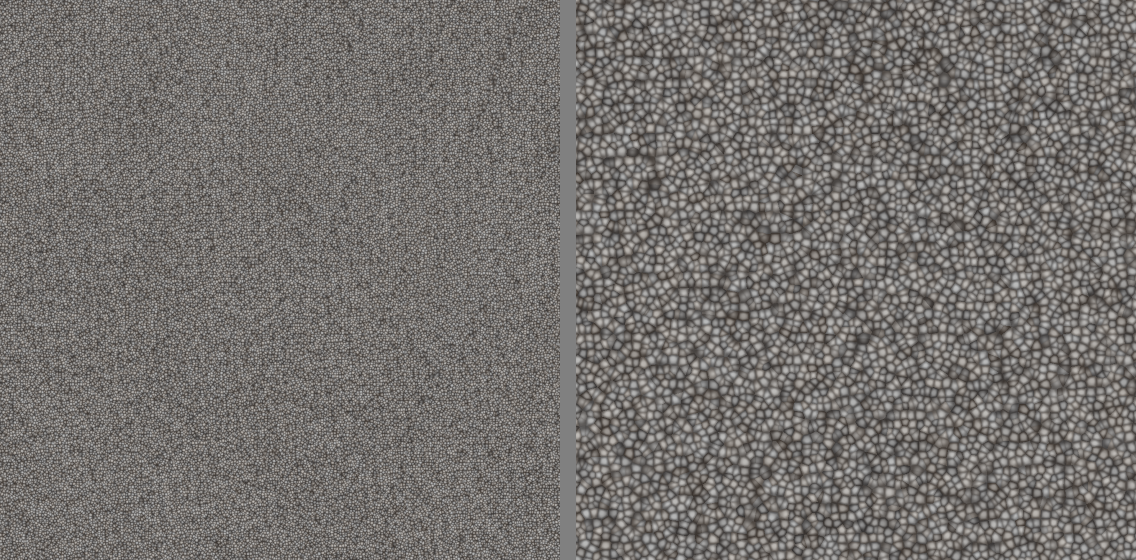
Left, the full canvas; right, a detail of the centre.
Write a WebGL 1 fragment shader that draws this texture.

```glsl
precision highp float;
// Fine grey granular surface: tiny rounded grains with soft dark gaps between.
// Jittered cells give each grain a tone and tint; distance from its centre and
// from its neighbour shades it as a soft bump. Faint broad noise mottles it all.
uniform vec2 u_resolution;

#define GRAINS 218.0       // grains across the canvas
#define JITTER 1.0         // irregularity of grain centres
#define RIM_WIDTH 0.68     // softness of the dark rim, in cells
#define GRAIN_RADIUS 0.76  // reach of the round shading, in cells
#define BUMP_CONTRAST 1.05 // brightness from gap to grain centre
#define TONE_SPREAD 0.46   // brightness variation between grains
#define TINT 0.022         // warm to cool variation between grains
#define MOTTLE 0.05        // strength of the broad mottling
#define MOTTLE_SCALE 14.0  // mottles across the canvas
#define MID_TONE 0.49      // average position between the two colours
#define DARK_GREY vec3(0.280, 0.262, 0.250)
#define LIGHT_GREY vec3(0.630, 0.621, 0.611)

float hash(vec2 p) {
  return fract(sin(dot(p, vec2(127.1, 311.7))) * 43758.5453);
}

float valueNoise(vec2 p) {
  vec2 cell = floor(p);
  vec2 f = fract(p);
  f = f * f * (3.0 - 2.0 * f);
  float low = mix(hash(cell), hash(cell + vec2(1.0, 0.0)), f.x);
  float high = mix(hash(cell + vec2(0.0, 1.0)), hash(cell + vec2(1.0, 1.0)), f.x);
  return mix(low, high, f.y);
}

// Colour of the grain surface at a point in canvas units
vec3 grainColour(vec2 uv) {
  vec2 p = uv * GRAINS;
  vec2 cell = floor(p);
  vec2 nearestId = cell;
  float nearest = 8.0;
  float second = 8.0;
  for (int y = -1; y <= 1; y++) {
    for (int x = -1; x <= 1; x++) {
      vec2 id = cell + vec2(float(x), float(y));
      vec2 offset = vec2(hash(id), hash(id + 57.3)) - 0.5;
      float d = distance(p, id + 0.5 + JITTER * offset);
      if (d < nearest) {
        second = nearest;
        nearest = d;
        nearestId = id;
      } else {
        second = min(second, d);
      }
    }
  }
  // Rounded bump: half from the gap to the neighbour, half from the centre
  float rim = smoothstep(0.0, RIM_WIDTH, second - nearest);
  float dome = 1.0 - smoothstep(0.1, GRAIN_RADIUS, nearest);
  float bump = 0.5 * (rim + dome);
  float averageBump = 0.43;

  float tone = hash(nearestId + 19.7) - 0.5;
  float warmth = hash(nearestId + 83.1) - 0.5;
  float mottle = valueNoise(uv * MOTTLE_SCALE) - 0.5;
  float light = MID_TONE + BUMP_CONTRAST * (bump - averageBump)
              + TONE_SPREAD * tone + MOTTLE * mottle;
  return mix(DARK_GREY, LIGHT_GREY, light) + TINT * warmth * vec3(1.0, 0.0, -1.0);
}

void main() {
  // Average four samples per pixel to smooth the grain edges
  vec3 colour = vec3(0.0);
  for (int j = 0; j < 2; j++) {
    for (int i = 0; i < 2; i++) {
      vec2 shift = 0.5 * vec2(float(i), float(j)) - 0.25;
      colour += grainColour((gl_FragCoord.xy + shift) / u_resolution.y);
    }
  }
  gl_FragColor = vec4(clamp(0.25 * colour, 0.0, 1.0), 1.0);
}
```
